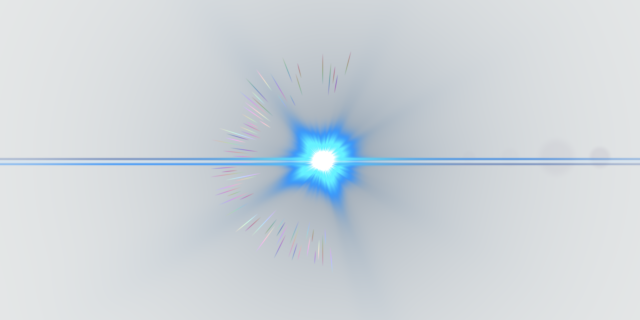
This background is drawn by a Shadertoy shader. Its source:

```glsl
#define CORE vec2(0.008, -0.003)
#define PAPER vec3(0.918, 0.924, 0.922)
#define HAZE_DROP vec3(0.34, 0.295, 0.24)
#define RAY_DROP vec3(0.20, 0.125, 0.05)
#define BLUE vec3(0.22, 0.58, 0.98)
#define CYAN vec3(0.40, 0.95, 1.0)
#define SLATE vec3(0.45, 0.55, 0.74)
#define HAZE_REACH 0.42
#define FIBRE_COUNT 150.0
#define STREAK_TOP 0.0030
#define STREAK_LOW -0.0130

const float TAU = 6.2831853;

// Rays: angle in degrees, reach of the bright part, strength
const vec3 RAYS[9] = vec3[9](
    vec3(127, 0.100, 0.70), vec3(65, 0.075, 0.60), vec3(30, 0.080, 0.55),
    vec3(46, 0.055, 0.35), vec3(-29, 0.070, 0.50), vec3(-70, 0.100, 0.70),
    vec3(211, 0.110, 0.70), vec3(174, 0.060, 0.35), vec3(4, 0.060, 0.40));

// Lens ghosts: centre x, radius, opacity
const vec3 GHOSTS[4] = vec3[4](
    vec3(0.466, 0.022, 0.03), vec3(0.594, 0.032, 0.03),
    vec3(0.740, 0.062, 0.07), vec3(0.875, 0.036, 0.11));

float hash(float n) { return fract(sin(n * 91.35) * 4375.85); }

vec2 gradient(vec2 cell) {
    float a = TAU * hash(dot(cell, vec2(1.37, 7.91)));
    return vec2(cos(a), sin(a));
}

float gradientNoise(vec2 p) {
    vec2 i = floor(p), f = fract(p), u = f * f * (3.0 - 2.0 * f);
    vec2 e = vec2(0, 1);
    return mix(
        mix(dot(gradient(i), f), dot(gradient(i + e.yx), f - e.yx), u.x),
        mix(dot(gradient(i + e), f - e), dot(gradient(i + 1.0), f - 1.0), u.x), u.y);
}

float bell(float x, float width) { return exp(-x * x / (width * width)); }

// Soft wedge from the core; along and across are ray coordinates
float wedge(vec2 ray, float reach, float width, float spread) {
    float along = max(ray.x, 0.0);
    float w = width + spread * along;
    return bell(ray.y, w) * bell(min(ray.x, 0.0), width) * exp(-along / reach);
}

// Ring of thin radial fibres, colour in rgb and opacity in a
vec4 fibres(vec2 p, float pixel) {
    float r = length(p);
    float turn = fract(atan(p.y, p.x) / TAU);
    float id = floor(turn * FIBRE_COUNT);
    float slot = (id + 0.5) / FIBRE_COUNT;
    float shift = 0.4 * (hash(id + 3.1) - 0.5);
    float across = (fract(turn * FIBRE_COUNT) - 0.5 - shift) * TAU * r / FIBRE_COUNT;

    float density = smoothstep(0.19, 0.21, slot) * (1.0 - smoothstep(0.73, 0.78, slot));
    density *= mix(0.4, 0.9, smoothstep(0.30, 0.34, slot));
    density *= 1.0 - 0.75 * bell(slot - 0.60, 0.022);
    float present = step(hash(id + 17.7), density);

    float inner = mix(0.19, 0.28, hash(id + 5.3));
    float outer = min(inner + mix(0.04, 0.13, hash(id + 9.2)), 0.355);
    float t = clamp((r - inner) / (outer - inner), 0.0, 1.0);
    float taper = 4.0 * t * (1.0 - t);

    float hue = hash(id + 1.9) + 5.0 * r;
    vec3 rainbow = 0.5 + 0.5 * cos(TAU * (hue + vec3(0.0, 0.33, 0.67)));
    float light = mix(0.58, 0.88, hash(id + 12.4) * smoothstep(0.28, 0.36, slot));
    vec3 tint = light + 0.24 * (rainbow - 0.5) + vec3(0.0, -0.02, 0.07);
    return vec4(tint, 0.75 * present * taper * bell(across, max(0.0022, 0.7 * pixel)));
}

void mainImage(out vec4 fragColor, in vec2 fragCoord) {
    float pixel = 1.0 / iResolution.y;
    vec2 p = (fragCoord - 0.5 * iResolution.xy) * pixel;
    vec2 q = p - CORE;
    float r = length(q);

    // Grey haze
    float haze = exp(-length(q - vec2(0.03, 0.0)) / HAZE_REACH);
    vec3 col = PAPER - HAZE_DROP * haze;

    // Star energy and the long shadows behind it
    float feather = gradientNoise(q / max(r, 1e-4) * 9.0 + 20.0);
    float energy = 0.8 * bell(r, 0.085) * (1.0 + 0.5 * feather);
    float shadow = 0.0;
    for (int i = 0; i < 9; i++) {
        float a = radians(RAYS[i].x);
        vec2 dir = vec2(cos(a), sin(a));
        vec2 ray = vec2(dot(q, dir), dir.x * q.y - dir.y * q.x);
        energy += RAYS[i].z * wedge(ray, RAYS[i].y, 0.018, 0.06);
        shadow += RAYS[i].z * wedge(ray, 2.6 * RAYS[i].y, 0.014, 0.11);
    }
    energy += 0.22 * bell(q.y, 0.016) * exp(-abs(q.x) / 0.15);
    col -= RAY_DROP * min(shadow * (1.0 + 0.4 * feather), 1.0);

    // Lens ghosts
    for (int i = 0; i < 4; i++) {
        float d = length(p - vec2(GHOSTS[i].x, 0.008)) / GHOSTS[i].y;
        col = mix(col, vec3(0.50, 0.44, 0.56), GHOSTS[i].z * (1.0 - smoothstep(0.6, 1.15, d)));
    }

    // Coloured fibres
    vec4 fibre = fibres(q, pixel);
    col = mix(col, fibre.rgb, fibre.a);

    // Star, from blue fringe to cyan body
    col = mix(col, BLUE, smoothstep(0.03, 0.40, energy));
    col = mix(col, CYAN, smoothstep(0.28, 0.80, energy));

    // Twin horizontal streaks with a pale gap
    float x = abs(q.x), near = bell(x, 0.24);
    float thick = max(0.0036 + 0.002 * near, 0.8 * pixel);
    float side = smoothstep(-0.65, -0.25, q.x);
    vec3 topTint = mix(mix(SLATE, BLUE * 0.95, side * exp(-0.5 * x)), CYAN, near);
    vec3 lowTint = mix(mix(BLUE, SLATE, smoothstep(0.0, 0.5, q.x)), CYAN, 0.5 * near);
    float fade = 1.0 - 0.45 * smoothstep(0.6, 1.0, x);
    col = mix(col, vec3(0.82, 0.90, 0.97), 0.6 * bell(p.y + 0.005, 0.004));
    col = mix(col, topTint, 0.85 * fade * bell(p.y - STREAK_TOP, thick));
    col = mix(col, lowTint, 0.85 * fade * bell(p.y - STREAK_LOW, thick));

    // White core
    col = mix(col, vec3(1.0), smoothstep(0.85, 1.7, energy));
    fragColor = vec4(clamp(col, 0.0, 1.0), 1.0);
}
```
